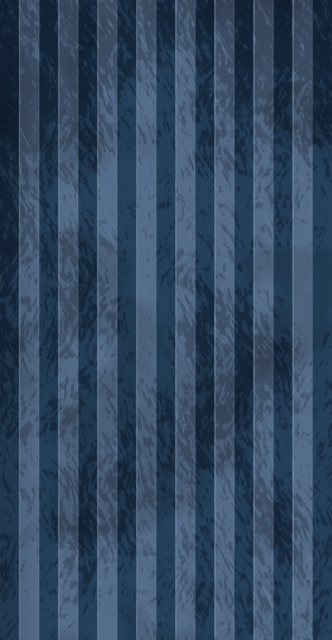
Reproduce this pattern procedurally as a WebGL 2 fragment shader.

```glsl
#version 300 es
precision highp float;
// Seventeen upright stripes, alternating navy and slate blue, with pale hairlines at the seams.
// Large soft noise decides where the cloth is worn; fine slanted fibre noise
// breaks that wear into flecks and scratches, leaving a few smooth clean areas.
uniform vec2 u_resolution;
out vec4 fragColor;

const float STRIPES = 17.0;
const vec3 NAVY_CLEAN  = vec3(0.145, 0.255, 0.365);
const vec3 NAVY_WORN   = vec3(0.070, 0.135, 0.215);
const vec3 SLATE_CLEAN = vec3(0.330, 0.430, 0.550);
const vec3 SLATE_WORN  = vec3(0.220, 0.285, 0.375);
const vec3 SEAM        = vec3(0.500, 0.590, 0.690);

float hash(vec2 p) {
  return fract(sin(dot(p, vec2(127.1, 311.7))) * 43758.5453);
}

float noise(vec2 p) {
  vec2 i = floor(p), f = fract(p);
  f = f * f * (3.0 - 2.0 * f);
  return mix(mix(hash(i), hash(i + vec2(1.0, 0.0)), f.x),
             mix(hash(i + vec2(0.0, 1.0)), hash(i + vec2(1.0, 1.0)), f.x), f.y);
}

float fbm(vec2 p) {
  float sum = 0.0, amp = 0.5;
  for (int i = 0; i < 5; i++) {
    sum += amp * noise(p);
    p = mat2(1.6, 1.2, -1.2, 1.6) * p + 7.3;
    amp *= 0.5;
  }
  return sum;
}

// Stretched noise whose strands lean by the given slant.
float fibre(vec2 p, float slant, vec2 scale) {
  p.x += slant * p.y + 0.035 * noise(p * 11.0);
  return noise(p * scale);
}

// Soft elliptical spot: 1 in the middle, fading outwards.
float spot(vec2 p, vec2 centre, vec2 radius) {
  vec2 d = (p - centre) / radius;
  return exp(-dot(d, d));
}

// Amount of wear, from clean (0) to heavily worn (1).
float wearMap(vec2 uv, vec2 p) {
  float wear = 0.52 + 1.5 * (fbm(p * vec2(5.0, 4.0) + 3.7) - 0.48);
  wear -= 0.55 * spot(uv, vec2(0.43, 0.56), vec2(0.12, 0.30));
  wear -= 0.45 * spot(uv, vec2(0.97, 0.36), vec2(0.12, 0.30));
  wear += 0.40 * spot(uv, vec2(0.00, 0.60), vec2(0.12, 0.40));
  wear += 0.35 * spot(uv, vec2(0.74, 0.91), vec2(0.12, 0.09));
  wear += 0.20 * smoothstep(0.8, 1.0, uv.y);
  return clamp(wear, 0.0, 1.0);
}

void main() {
  vec2 uv = gl_FragCoord.xy / u_resolution;
  vec2 p = gl_FragCoord.xy / u_resolution.x;

  // Stripe mask from the nearest seam; odd seams go from navy to slate.
  float x = uv.x * STRIPES;
  float seam = floor(x + 0.5);
  float offset = x - seam;
  float aa = 0.6 * STRIPES / u_resolution.x;
  float rising = mod(seam, 2.0);
  float side = smoothstep(-aa, aa, offset);
  float slate = mix(1.0 - side, side, rising);

  // Fibres leaning both ways, thresholded by the wear.
  float wear = wearMap(uv, p);
  float lean = smoothstep(0.35, 0.65, noise(p * 6.0 + 20.0));
  float strands = mix(fibre(p, 0.35, vec2(125.0, 42.0)),
                      fibre(p + 5.0, -0.35, vec2(125.0, 42.0)), lean);
  float grain = 0.7 * strands + 0.3 * noise(p * vec2(210.0, 120.0));
  float level = mix(0.92, 0.22, wear);
  float fleck = smoothstep(level - 0.16, level + 0.16, grain);
  float worn = clamp(0.62 * fleck + 0.38 * wear * wear, 0.0, 1.0);

  vec3 navy = mix(NAVY_CLEAN, NAVY_WORN, worn);
  vec3 slateBlue = mix(SLATE_CLEAN, SLATE_WORN, worn);
  vec3 color = mix(navy, slateBlue, slate);

  // Pale scratches, strongest on worn slate.
  float scratch = smoothstep(0.72, 0.95, fibre(p + 9.0, 0.5, vec2(150.0, 28.0)));
  color += 0.07 * scratch * wear * mix(0.35, 1.0, slate);

  // Broad stains and darker rim.
  float stain = smoothstep(0.50, 0.68, fbm(p * 4.5 + 31.0));
  float rim = smoothstep(0.16, 0.0, uv.x) + 0.4 * smoothstep(0.1, 0.0, 1.0 - uv.y);
  color *= 1.0 - 0.12 * stain - 0.13 * rim;

  // Hairline seams, brighter on the left of each slate stripe.
  float inner = step(0.5, seam) * step(seam, STRIPES - 0.5);
  float hairline = 1.0 - smoothstep(0.02, 0.02 + 1.5 * aa, abs(offset));
  float strength = mix(0.18, 0.55, rising) * (0.6 + 0.4 * noise(p * vec2(9.0, 30.0)));
  color = mix(color, SEAM, hairline * inner * strength);

  fragColor = vec4(color, 1.0);
}
```
